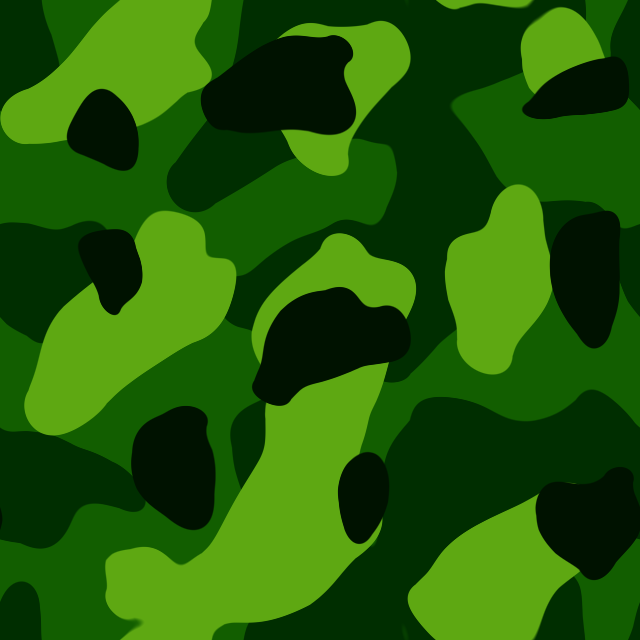
Write a Shadertoy shader that draws this pattern.

```glsl
// Woodland camouflage in four greens: layers of bent, lobed blobs over a base colour.
// Each blob is a smooth union of tapered limbs on a jittered, wrapping grid;
// periodic gradient noise warps every layer so the outlines swell and pinch.

const vec3 MID_GREEN   = vec3(0.07, 0.37, 0.00);
const vec3 DARK_GREEN  = vec3(0.00, 0.18, 0.00);
const vec3 LIGHT_GREEN = vec3(0.37, 0.66, 0.07);
const vec3 NEAR_BLACK  = vec3(0.00, 0.07, 0.00);
const float CELLS = 3.0;   // blobs per canvas side, in each layer
const float TAU = 6.2832;

vec2 hash2(vec2 p) {
    vec3 q = fract(p.xyx * vec3(0.1031, 0.1030, 0.0973));
    q += dot(q, q.yzx + 33.33);
    return fract((q.xx + q.yz) * q.zy);
}

// Dot product of a lattice point's random gradient with the offset to it
float cornerSlope(vec2 cell, vec2 corner, vec2 f, float period, float seed) {
    float angle = TAU * hash2(mod(cell + corner, period) + seed).x;
    return dot(vec2(cos(angle), sin(angle)), f - corner);
}

// Gradient noise that repeats after "period" lattice steps
float gradientNoise(vec2 p, float period, float seed) {
    vec2 cell = floor(p), f = fract(p);
    vec2 u = f * f * f * (f * (f * 6.0 - 15.0) + 10.0);
    float bottom = mix(cornerSlope(cell, vec2(0, 0), f, period, seed),
                       cornerSlope(cell, vec2(1, 0), f, period, seed), u.x);
    float top = mix(cornerSlope(cell, vec2(0, 1), f, period, seed),
                    cornerSlope(cell, vec2(1, 1), f, period, seed), u.x);
    return mix(bottom, top, u.y);
}

vec2 warp(vec2 p, float amount, float seed) {
    const float period = 4.0;
    return p + amount * vec2(gradientNoise(p * period, period, seed),
                             gradientNoise(p * period, period, seed + 31.0));
}

float smoothMin(float a, float b, float k) {
    float h = max(k - abs(a - b), 0.0) / k;
    return min(a, b) - 0.25 * k * h * h;
}

// Limb from the origin to "tip", its radius tapering along the way
float limbDistance(vec2 p, vec2 tip, float rootRadius, float tipRadius) {
    float h = clamp(dot(p, tip) / dot(tip, tip), 0.0, 1.0);
    return length(p - tip * h) - mix(rootRadius, tipRadius, h);
}

// Two bent main limbs and a shorter side arm, leaning up to the right
float blobDistance(vec2 p, float size, vec2 id, float joint) {
    vec2 pose = hash2(id + 11.0);
    float lean = 0.85 + 1.5 * (pose.x - 0.5);
    float side = pose.y < 0.5 ? -1.0 : 1.0;
    float d = 10.0;
    for (int k = 0; k < 3; k++) {
        float limb = float(k);
        vec2 rnd = hash2(id + 23.0 + 7.0 * limb);
        float angle = lean + side * 2.6 * limb + 0.8 * (rnd.x - 0.5);
        float reach = (k == 2 ? 0.19 : mix(0.2, 0.34, rnd.y)) * size;
        float tipRadius = mix(0.06, 0.13, fract(rnd.x * 5.0 + rnd.y)) * size;
        vec2 tip = reach * vec2(cos(angle), sin(angle));
        d = smoothMin(d, limbDistance(p, tip, 0.15 * size, tipRadius), joint);
    }
    return d;
}

// Distance to the nearest blob of a layer, in canvas units
float layerDistance(vec2 p, float scale, float seed) {
    const float joint = 0.15;
    vec2 q = (warp(p, 0.08, seed) + hash2(vec2(seed))) * CELLS;
    vec2 home = floor(q);
    float d = 10.0;
    for (int y = -1; y <= 1; y++) {
        for (int x = -1; x <= 1; x++) {
            vec2 cell = home + vec2(x, y);
            vec2 wrapped = mod(cell, CELLS);
            vec2 id = wrapped + seed;
            vec2 centre = cell + 0.5 + 0.45 * (hash2(id) - 0.5);
            // Golden-ratio steps spread the sizes evenly over the cells
            float rank = fract((wrapped.x + CELLS * wrapped.y) * 0.618 + seed * 0.37);
            float size = scale * mix(0.45, 1.4, rank);
            d = smoothMin(d, blobDistance(q - centre, size, id, joint), joint);
        }
    }
    return d / CELLS;
}

vec3 paint(vec3 under, vec3 ink, float d, float edge) {
    return mix(under, ink, smoothstep(edge, -edge, d));
}

void mainImage(out vec4 fragColor, in vec2 fragCoord) {
    float canvas = min(iResolution.x, iResolution.y);
    vec2 p = fragCoord / canvas;
    float edge = 0.7 / canvas;

    vec3 color = MID_GREEN;
    color = paint(color, DARK_GREEN, layerDistance(p, 1.58, 17.0), edge);
    color = paint(color, LIGHT_GREEN, layerDistance(p, 1.45, 58.0), edge);
    color = paint(color, NEAR_BLACK, layerDistance(p, 0.87, 93.0), edge);
    fragColor = vec4(color, 1.0);
}
```
